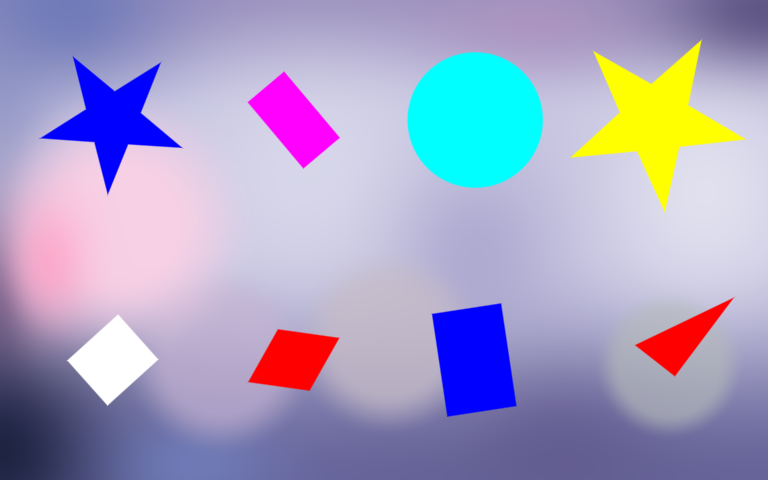
This background is drawn by a WebGL 1 fragment shader. Its source:

```glsl
precision highp float;
// Two rows of flat bright shapes over a blurred lavender backdrop with soft light discs.

uniform vec2 u_resolution;

const float PI = 3.14159;
const vec3 BLUE = vec3(0.0, 0.0, 1.0);
const vec3 RED = vec3(1.0, 0.0, 0.0);
const vec3 MAGENTA = vec3(1.0, 0.0, 1.0);
const vec3 CYAN = vec3(0.0, 1.0, 1.0);
const vec3 YELLOW = vec3(1.0, 1.0, 0.0);
const vec3 WHITE = vec3(1.0);

float cross2(vec2 a, vec2 b) {
  return a.x * b.y - a.y * b.x;
}

// Five-pointed star with one tip at the given angle
float star(vec2 p, float radius, float angle, float innerRatio) {
  float sector = 2.0 * PI / 5.0;
  float a = mod(atan(p.y, p.x) - angle + 0.5 * sector, sector) - 0.5 * sector;
  vec2 q = length(p) * vec2(cos(a), abs(sin(a)));
  vec2 tip = vec2(radius, 0.0);
  vec2 notch = innerRatio * radius * vec2(cos(0.5 * sector), sin(0.5 * sector));
  vec2 side = notch - tip;
  return dot(q - tip, normalize(vec2(side.y, -side.x)));
}

// Parallelogram spanned by two half-side vectors
float parallelogram(vec2 p, vec2 u, vec2 v) {
  float area = abs(cross2(u, v));
  float du = (abs(cross2(p, u)) - area) / length(u);
  float dv = (abs(cross2(p, v)) - area) / length(v);
  return max(du, dv);
}

float edgeSide(vec2 p, vec2 a, vec2 b) {
  return cross2(normalize(b - a), p - a);
}

// Triangle with clockwise corners
float triangle(vec2 p, vec2 a, vec2 b, vec2 c) {
  return max(edgeSide(p, a, b), max(edgeSide(p, b, c), edgeSide(p, c, a)));
}

// Elliptical soft light
vec3 glow(vec3 base, vec2 p, vec2 center, vec2 size, vec3 color, float amount) {
  vec2 d = (p - center) / size;
  return mix(base, color, amount * exp(-dot(d, d)));
}

// Out-of-focus disc with a blurred rim
vec3 softDisc(vec3 base, vec2 p, vec2 center, float radius, float blur, vec3 color, float amount) {
  float d = length(p - center) - radius;
  return mix(base, color, amount * (1.0 - smoothstep(-blur, blur, d)));
}

vec3 paint(vec3 base, vec3 color, float d, float pixel) {
  return mix(color, base, smoothstep(-pixel, pixel, d));
}

vec3 backdrop(vec2 p) {
  // Vertical wash
  vec3 c = mix(vec3(0.40, 0.39, 0.60), vec3(0.78, 0.77, 0.88), smoothstep(0.0, 0.5, p.y));
  c = mix(c, vec3(0.60, 0.56, 0.74), smoothstep(0.75, 1.02, p.y));

  // Pale and mauve clouds
  c = glow(c, p, vec2(0.66, 0.64), vec2(0.30, 0.25), vec3(0.87, 0.87, 0.93), 0.7);
  c = glow(c, p, vec2(1.47, 0.60), vec2(0.22, 0.25), vec3(0.89, 0.89, 0.94), 0.9);
  c = glow(c, p, vec2(0.99, 0.47), vec2(0.17, 0.20), vec3(0.66, 0.64, 0.80), 0.8);
  c = glow(c, p, vec2(1.12, 0.95), vec2(0.20, 0.09), vec3(0.69, 0.58, 0.75), 0.7);

  // Darker borders
  c = glow(c, p, vec2(0.13, 0.98), vec2(0.22, 0.16), vec3(0.42, 0.47, 0.72), 0.9);
  c = glow(c, p, vec2(0.00, 0.80), vec2(0.12, 0.20), vec3(0.50, 0.53, 0.74), 0.6);
  c = glow(c, p, vec2(1.60, 0.98), vec2(0.22, 0.12), vec3(0.35, 0.31, 0.50), 0.9);
  c = glow(c, p, vec2(0.00, 0.38), vec2(0.07, 0.20), vec3(0.45, 0.35, 0.52), 0.8);
  c = glow(c, p, vec2(0.38, 0.03), vec2(0.20, 0.10), vec3(0.45, 0.51, 0.75), 0.8);
  c = glow(c, p, vec2(1.17, 0.08), vec2(0.20, 0.14), vec3(0.37, 0.34, 0.54), 0.6);
  c = glow(c, p, vec2(0.00, 0.06), vec2(0.20, 0.22), vec3(0.12, 0.14, 0.26), 1.0);

  // Light discs
  c = softDisc(c, p, vec2(0.46, 0.25), 0.155, 0.05, vec3(0.78, 0.71, 0.83), 0.65);
  c = softDisc(c, p, vec2(0.81, 0.29), 0.155, 0.05, vec3(0.78, 0.74, 0.78), 0.75);
  c = softDisc(c, p, vec2(1.395, 0.24), 0.13, 0.03, vec3(0.71, 0.73, 0.73), 0.65);
  c = softDisc(c, p, vec2(0.25, 0.53), 0.20, 0.10, vec3(0.99, 0.82, 0.90), 0.9);
  return glow(c, p, vec2(0.10, 0.45), vec2(0.08, 0.13), vec3(1.0, 0.64, 0.78), 0.8);
}

void main() {
  vec2 p = gl_FragCoord.xy / u_resolution.y;
  float pixel = 1.0 / u_resolution.y;
  float topRow = 0.75;
  float lowRow = 0.25;
  vec3 c = backdrop(p);

  // Upper row
  c = paint(c, BLUE, star(p - vec2(0.235, topRow), 0.156, -1.638, 0.385), pixel);
  c = paint(c, MAGENTA, parallelogram(p - vec2(0.612, topRow), vec2(0.058, -0.069), vec2(0.038, 0.032)), pixel);
  c = paint(c, CYAN, length(p - vec2(0.99, topRow)) - 0.141, pixel);
  c = paint(c, YELLOW, star(p - vec2(1.365, topRow), 0.193, -1.467, 0.39), pixel);

  // Lower row
  c = paint(c, WHITE, parallelogram(p - vec2(0.235, lowRow), vec2(0.042, -0.047), vec2(0.053, 0.048)), pixel);
  c = paint(c, RED, parallelogram(p - vec2(0.612, lowRow), vec2(0.064, -0.009), vec2(0.031, 0.055)), pixel);
  c = paint(c, BLUE, parallelogram(p - vec2(0.988, lowRow), vec2(0.072, 0.011), vec2(0.016, -0.107)), pixel);
  c = paint(c, RED, triangle(p, vec2(1.529, 0.380), vec2(1.406, 0.216), vec2(1.323, 0.281)), pixel);

  gl_FragColor = vec4(c, 1.0);
}
```
